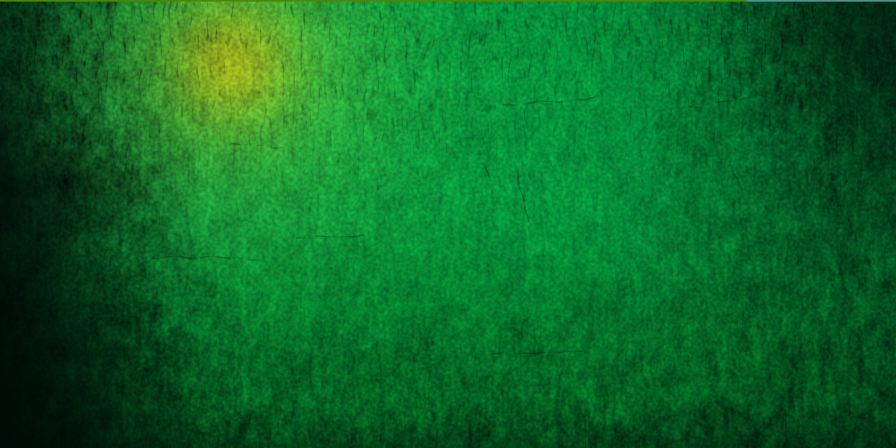
Write a Shadertoy shader that draws this texture.

```glsl
// Weathered green plaster lit by a warm glow at the upper left, dark at the rim.
// Broad light comes from smooth falloffs; layered gradient noise adds mottling,
// vertical fibres and grain, and warped segments draw hairline cracks.

const vec3  PAINT       = vec3(0.03, 1.0, 0.39);
const vec3  LIME_LIGHT  = vec3(0.22, 0.13, 0.0);
const vec3  AMBER_LIGHT = vec3(0.37, -0.02, -0.12);
const vec3  SHADOW_TINT = vec3(0.0, 0.03, 0.022);
const vec2  GLOW_CENTER = vec2(0.52, 0.86);
const float LIME_SPREAD  = 0.12;
const float AMBER_SPREAD = 0.020;
const float PAINT_LEVEL  = 0.55;
const float MOTTLE = 0.30;
const float BLOTCH = 0.42;
const float FIBRE  = 0.50;
const float GRAIN  = 0.50;
const float CRACK_WIDTH = 0.0012;
const float CRACK_DEPTH = 0.34;
const vec3  TRIM_GREEN  = vec3(0.30, 0.53, 0.02);
const vec3  TRIM_BLUE   = vec3(0.32, 0.58, 0.60);
const float TRIM_HEIGHT = 0.0035;
const float TRIM_SPLIT  = 1.667;

// Crack end points: start.xy, end.xy
const int CRACK_COUNT = 9;
const vec4 CRACKS[CRACK_COUNT] = vec4[](
    vec4(1.12, 0.766, 1.33, 0.781), vec4(0.49, 0.675, 0.67, 0.672),
    vec4(0.66, 0.471, 0.81, 0.477), vec4(0.34, 0.427, 0.58, 0.422),
    vec4(1.09, 0.211, 1.30, 0.214), vec4(1.54, 0.760, 1.69, 0.784),
    vec4(1.08, 0.640, 1.10, 0.570), vec4(1.15, 0.650, 1.18, 0.505),
    vec4(1.63, 0.640, 1.66, 0.570));

vec2 gradientAt(vec2 cell) {
    vec3 h = fract(cell.xyx * vec3(0.1031, 0.1030, 0.0973));
    h += dot(h, h.yzx + 33.33);
    float angle = 6.2832 * fract((h.x + h.y) * h.z);
    return vec2(cos(angle), sin(angle));
}

// Gradient noise, roughly -1..1
float noise(vec2 p) {
    vec2 i = floor(p), f = fract(p);
    vec2 w = f * f * f * (f * (f * 6.0 - 15.0) + 10.0);
    vec2 e = vec2(0.0, 1.0);
    float low  = mix(dot(gradientAt(i), f),
                     dot(gradientAt(i + e.yx), f - e.yx), w.x);
    float high = mix(dot(gradientAt(i + e), f - e),
                     dot(gradientAt(i + e.yy), f - e.yy), w.x);
    return 1.4 * mix(low, high, w.y);
}

float fbm(vec2 p) {
    float sum = 0.0, gain = 0.5;
    for (int i = 0; i < 4; i++) {
        sum += gain * noise(p);
        p = mat2(1.6, 1.2, -1.2, 1.6) * p + 7.3;
        gain *= 0.65;
    }
    return sum;
}

float segmentDistance(vec2 p, vec2 a, vec2 b) {
    vec2 ab = b - a;
    return length(p - a - ab * clamp(dot(p - a, ab) / dot(ab, ab), 0.0, 1.0));
}

// Broad light: shaded sides, floor and two corners, with a stain on the left
float broadLight(vec2 p) {
    float upper = smoothstep(0.45, 0.9, p.y);
    float left  = smoothstep(mix(-0.14, -0.26, upper), 0.56, p.x);
    float right = smoothstep(1.2, 2.1, p.x) * mix(0.32, 0.58, smoothstep(0.1, 0.6, p.y));
    float ground = mix(0.62, 1.0, smoothstep(0.0, 0.58, p.y))
                 * mix(0.6, 1.0, smoothstep(-0.03, 0.12, p.y));
    float topRight   = smoothstep(0.55, 0.0, length(p - vec2(2.0, 1.0)));
    float bottomLeft = smoothstep(0.65, 0.0, length(p - vec2(0.0, 0.08)));
    vec2 stain = (p - vec2(0.12, 0.59)) / vec2(0.26, 0.09);
    return left * (1.0 - right) * ground * (1.0 - 0.5 * topRight)
         * (1.0 - 0.6 * bottomLeft) * (1.0 - 0.4 * exp(-dot(stain, stain)));
}

float crackMask(vec2 p, float pixel) {
    vec2 q = p + 0.007 * vec2(noise(p * 22.0), noise(p * 22.0 + 40.0));
    float mask = 0.0;
    for (int i = 0; i < CRACK_COUNT; i++) {
        float d = segmentDistance(q, CRACKS[i].xy, CRACKS[i].zw);
        mask = max(mask, 1.0 - smoothstep(0.0, CRACK_WIDTH + pixel, d));
    }
    return mask * smoothstep(-0.5, 0.3, noise(p * 35.0 + 9.0));
}

void mainImage(out vec4 fragColor, in vec2 fragCoord) {
    float pixel = 1.0 / iResolution.y;
    vec2 p = fragCoord * pixel;

    // Light, with its boundaries frayed by mottling
    float mottle = fbm(p * vec2(10.0, 8.0));
    float blotch = fbm(p * vec2(30.0, 21.0) + 60.0);
    float light = broadLight(p + 0.03 * vec2(mottle, blotch));
    float wear = 1.0 - smoothstep(0.35, 1.0, light);

    // Surface relief: vertical fibres, short dark nicks and fine grain
    vec2 strand = p + vec2(0.008 * noise(p * 13.0) + 0.003 * blotch, 0.02 * mottle);
    float fibre = noise(strand * vec2(80.0, 10.0));
    float nicks = smoothstep(0.2, 0.75, noise(strand * vec2(135.0, 27.0) + 17.0));
    float topWear = smoothstep(0.45, 1.0, p.y);
    float grain = 0.75 * noise(mat2(0.8, 0.6, -0.6, 0.8) * p * 127.0)
                + 0.4 * noise(p * 83.0 + 31.0);

    float relief = 1.0 + MOTTLE * mottle * (0.5 + 0.8 * wear);
    relief += BLOTCH * blotch * (0.4 + 0.9 * wear);
    relief += FIBRE * fibre * (0.16 + 0.2 * wear);
    relief -= FIBRE * nicks * (0.15 + 0.35 * topWear + 0.25 * wear);
    relief += GRAIN * grain * (0.4 + 0.4 * wear);
    relief *= 1.0 - CRACK_DEPTH * crackMask(p, pixel);

    // Paint and the two layers of warm light
    vec2 toGlow = p - GLOW_CENTER;
    float r2 = dot(toGlow, toGlow);
    vec3 paint = PAINT - vec3(0.0, 0.0, 0.07) * (1.0 - smoothstep(0.1, 0.6, p.y));
    vec3 color = paint * PAINT_LEVEL * light;
    color += LIME_LIGHT * exp(-r2 / LIME_SPREAD) * mix(0.4, 1.0, light);
    color += AMBER_LIGHT * exp(-r2 / AMBER_SPREAD);
    color = color * max(relief, 0.1) + SHADOW_TINT;

    // Thin trim along the top
    float trim = smoothstep(-0.5, 0.5, (p.y - 1.0 + TRIM_HEIGHT) / pixel);
    float split = smoothstep(-0.5, 0.5, (p.x - TRIM_SPLIT) / pixel);
    color = mix(color, mix(TRIM_GREEN, TRIM_BLUE, split), trim);
    fragColor = vec4(clamp(color, 0.0, 1.0), 1.0);
}
```
